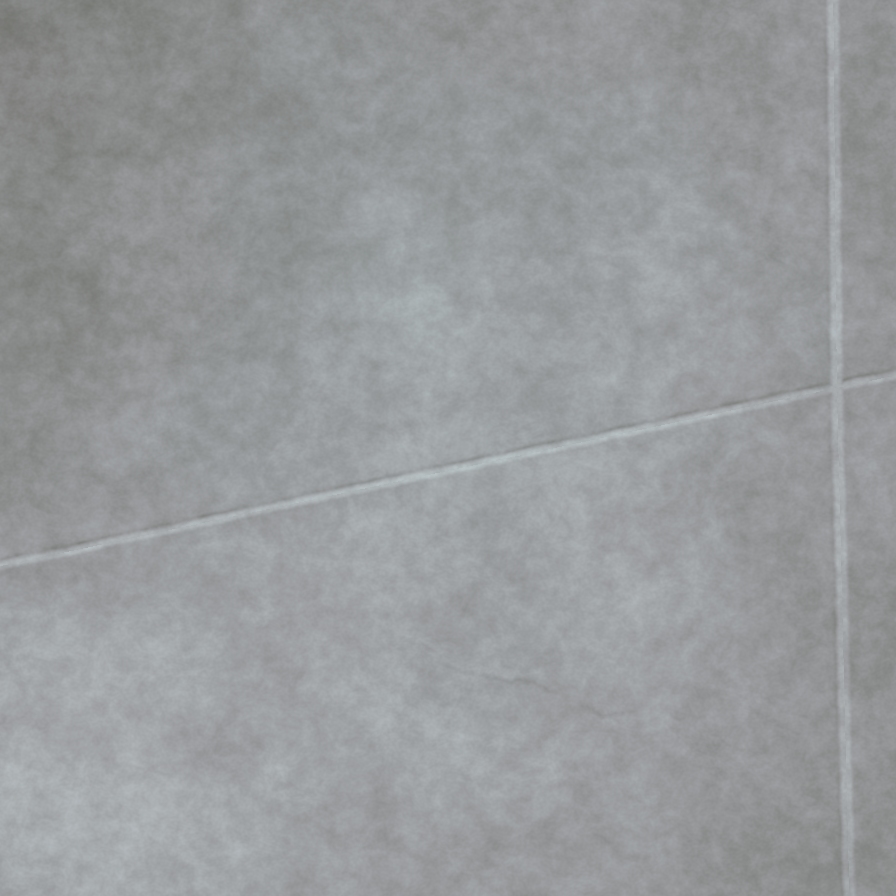
This texture is drawn by a WebGL 2 fragment shader. Its source:

```glsl
#version 300 es
precision highp float;
// Large grey stone-look tiles seen at a slight angle, with pale grout seams.
// Skewed seam coordinates repeat with a pitch wider than the canvas, so one
// crossing shows; layered gradient noise gives the mottling, grain and wear.

#define TILE_PITCH vec2(1.30, 1.25)
#define CROSSING vec2(0.934, 0.567)
#define SEAM_SLOPE 0.213
#define GROUT_HALF_WIDTH vec2(0.0062, 0.0042)
#define GROUT_LIFT 0.080
#define EDGE_SHADOW 0.090
#define MOTTLE 0.046
#define GRAIN 0.037
#define BASE_TONE 0.568
#define DAYLIGHT 1.35

uniform vec2 u_resolution;
out vec4 fragColor;

const vec3 DARK_STONE = vec3(0.55, 0.56, 0.56);
const vec3 MID_STONE = vec3(0.60, 0.61, 0.62);
const vec3 PALE_STONE = vec3(0.65, 0.67, 0.68);

float hash(vec2 p) {
    vec3 q = fract(p.xyx * vec3(0.1031, 0.1030, 0.0973));
    q += dot(q, q.yzx + 33.33);
    return fract((q.x + q.y) * q.z);
}

float cornerGradient(vec2 cell, vec2 offset) {
    float angle = 6.2832 * hash(cell);
    return dot(vec2(cos(angle), sin(angle)), offset);
}

float gradientNoise(vec2 p) {
    vec2 cell = floor(p), f = p - cell;
    vec2 w = f * f * f * (f * (f * 6.0 - 15.0) + 10.0);
    vec2 e = vec2(1.0, 0.0);
    float low = mix(cornerGradient(cell, f), cornerGradient(cell + e, f - e), w.x);
    float high = mix(cornerGradient(cell + e.yx, f - e.yx), cornerGradient(cell + 1.0, f - 1.0), w.x);
    return mix(low, high, w.y);
}

float fbm(vec2 p, float gain) {
    float sum = 0.0, amplitude = 1.0;
    for (int i = 0; i < 4; i++) {
        sum += amplitude * gradientNoise(p);
        p = mat2(1.6, 1.2, -1.2, 1.6) * p + 17.3;
        amplitude *= gain;
    }
    return sum;
}

float glow(vec2 p, vec2 centre, float radius) {
    vec2 d = (p - centre) / radius;
    return exp(-dot(d, d));
}

// Soft stripe of the given half width around zero.
float band(float d, float halfWidth, float softness) {
    return 1.0 - smoothstep(halfWidth - softness, halfWidth + softness, abs(d));
}

// Signed offsets from the upright seam (x) and the sloping seam (y).
vec2 seamCoords(vec2 p) {
    float drop = CROSSING.y - p.y;
    float lean = drop * (drop > 0.0 ? 0.0246 : 0.0093);
    return vec2(p.x - CROSSING.x - lean, p.y - CROSSING.y - SEAM_SLOPE * (p.x - CROSSING.x));
}

// Broad uneven daylight across the floor.
float daylight(vec2 p) {
    return 0.046 * glow(p, vec2(0.55, 0.60), 0.38)
         + 0.070 * glow(p, vec2(0.02, 0.13), 0.26)
         + 0.036 * glow(p, vec2(0.50, 0.10), 0.42)
         - 0.036 * glow(p, vec2(0.0, 1.0), 0.42)
         - 0.012 * glow(p, vec2(0.0, 0.52), 0.20)
         - 0.022 * glow(p, vec2(1.02, 0.12), 0.20);
}

// Faint dark hairline running down to the right.
float hairline(vec2 p, float pixel) {
    float path = 0.277 - 0.31 * (p.x - 0.456) + 0.022 * fbm(vec2(p.x * 13.0, 4.4), 0.5);
    float extent = smoothstep(0.40, 0.50, p.x) * (1.0 - smoothstep(0.74, 0.86, p.x));
    float broken = smoothstep(-0.40, 0.20, gradientNoise(p * 24.0));
    return extent * broken * band(p.y - path, 0.0020, 0.0025 + pixel);
}

void main() {
    vec2 p = gl_FragCoord.xy / u_resolution;
    float pixel = 1.0 / min(u_resolution.x, u_resolution.y);
    vec2 seam = seamCoords(p);
    vec2 tile = floor(seam / TILE_PITCH);
    vec2 d = seam - TILE_PITCH * round(seam / TILE_PITCH);
    d += 0.0014 * vec2(gradientNoise(vec2(p.y * 38.0, 2.5)), gradientNoise(vec2(p.x * 38.0, 7.5)));

    // Each tile gets its own patch of stone.
    vec2 stone = p + 9.0 * vec2(hash(tile + 20.0), hash(tile + 51.0));
    vec2 warp = 0.010 * vec2(gradientNoise(stone * 18.0), gradientNoise(stone * 18.0 + 40.0));
    float clouds = fbm((stone + warp) * 7.0, 0.70);
    float grain = fbm((stone + 0.5 * warp) * vec2(32.0, 36.0), 0.84);
    float tone = BASE_TONE + DAYLIGHT * daylight(p) + MOTTLE * clouds + GRAIN * grain;
    tone -= 0.050 * hairline(p, pixel);

    // Pale grout with a broken shadow along the upper and left tile edges.
    vec2 w = GROUT_HALF_WIDTH;
    float soft = 0.0024 + 0.5 * pixel;
    float grout = max(band(d.x, w.x, soft), band(d.y, w.y, soft));
    float shade = max(0.35 * band(d.x + w.x * 1.5, 0.0016, soft), band(d.y - w.y * 1.8, 0.0016, soft));
    float chips = smoothstep(-0.35, 0.40, fbm(p * 16.0, 0.6));
    tone -= EDGE_SHADOW * shade * (0.25 + 0.75 * chips) * (1.0 - grout);
    tone += grout * (GROUT_LIFT + 0.020 * fbm(p * 60.0, 0.6));

    // Stone ramp, then a cool tint mid-floor and a warmer one elsewhere.
    float t = (tone - DARK_STONE.g) / (PALE_STONE.g - DARK_STONE.g);
    vec3 color = t < 0.5 ? mix(DARK_STONE, MID_STONE, 2.0 * t) : mix(MID_STONE, PALE_STONE, 2.0 * t - 1.0);
    float coolness = glow(p, vec2(0.48, 0.66), 0.25) - 0.3 + 0.6 * gradientNoise(stone * 5.0 + 3.0);
    color += 0.006 * coolness * vec3(-1.0, 0.7, 0.2);
    fragColor = vec4(clamp(color, 0.0, 1.0), 1.0);
}
```
